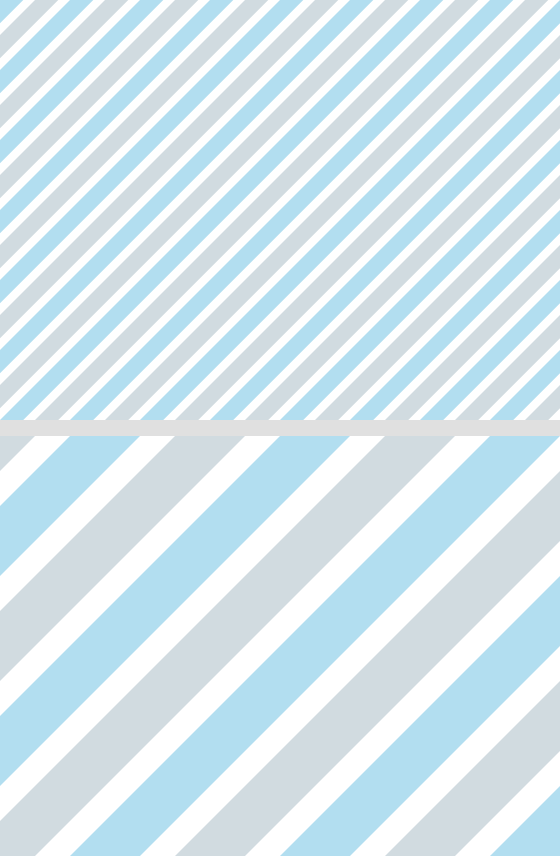
Top, the full canvas; bottom, a detail of the centre.
This pattern is drawn by a Shadertoy shader. Its source:

```glsl
// Diagonal candy stripes: pale blue and cool grey bands on white, rising to the right.
// A single phase counts whole repeats across and down, so the pattern tiles;
// each band is a wrapped distance to its centre line with a smoothed edge.

const vec2 REPEATS = vec2(8.0, 6.0);      // whole repeats across and down
const float BAND_WIDTH = 1.0 / 3.0;       // share of one repeat
const float BLUE_CENTRE = 1.0 / 6.0;
const float GREY_CENTRE = 2.0 / 3.0;

const vec3 WHITE = vec3(1.0);
const vec3 BLUE = vec3(0.70, 0.87, 0.94);
const vec3 GREY = vec3(0.82, 0.86, 0.88);

// Shortest distance between two phases on a loop of length one
float wrappedDistance(float phase, float centre) {
    return abs(fract(phase - centre + 0.5) - 0.5);
}

// Coverage of a band, blended over the given edge softness
float bandCoverage(float phase, float centre, float width, float softness) {
    float outside = wrappedDistance(phase, centre) - 0.5 * width;
    return clamp(0.5 - outside / softness, 0.0, 1.0);
}

void mainImage(out vec4 fragColor, in vec2 fragCoord) {
    vec2 uv = fragCoord / iResolution.xy;

    // Phase is constant along each rising diagonal
    float phase = REPEATS.x * uv.x - REPEATS.y * uv.y;

    // Phase change across one pixel, measured across the stripe
    float softness = length(REPEATS / iResolution.xy);

    // Bands over the white ground
    vec3 colour = WHITE;
    colour = mix(colour, BLUE, bandCoverage(phase, BLUE_CENTRE, BAND_WIDTH, softness));
    colour = mix(colour, GREY, bandCoverage(phase, GREY_CENTRE, BAND_WIDTH, softness));

    fragColor = vec4(colour, 1.0);
}
```
